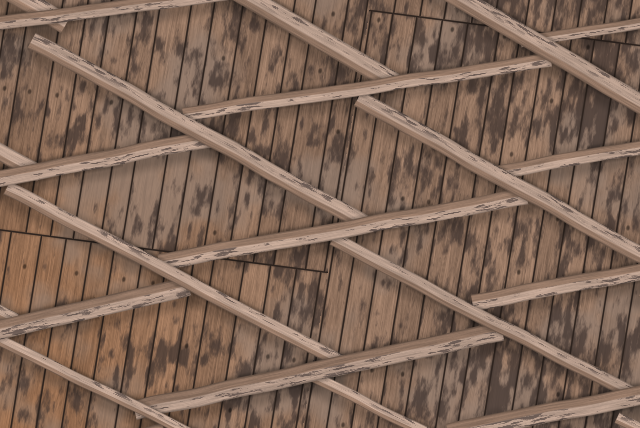
Write a Shadertoy shader that draws this pattern.

```glsl
// Woven lattice of weathered wooden beams over a ceiling of slanted planks.
// Two skewed beam grids are looped; each beam lies on top at its middle and
// tucks under at its ends. Lengths are in 1/512 of the canvas height, y down.

float hash(vec2 p) {
    vec3 a = fract(vec3(p.xyx) * 0.1031);
    a += dot(a, a.yzx + 33.33);
    return fract((a.x + a.y) * a.z);
}

float noise(vec2 p) {
    vec2 i = floor(p), f = fract(p);
    f = f * f * (3.0 - 2.0 * f);
    return mix(mix(hash(i), hash(i + vec2(1, 0)), f.x),
               mix(hash(i + vec2(0, 1)), hash(i + vec2(1, 1)), f.x), f.y);
}

float fbm(vec2 p) {
    float sum = 0.0, amp = 0.533;
    for (int i = 0; i < 4; i++) {
        sum += amp * noise(p);
        p = p * 2.03 + 17.3;
        amp *= 0.5;
    }
    return sum;
}

vec3 planks(vec2 q, float px) {
    // slanted board axes, with one butt joint on each side
    vec2 b = vec2(q.x + 0.16 * (q.y - 256.0), q.y - 0.13 * q.x);
    float side = step(403.0, b.x);
    float joint = mix(275.0, -45.0, side);
    float row = step(joint, b.y);

    // boards of uneven width
    float x = b.x / 31.0 + 0.35 * row * (1.0 - side);
    float id = floor(x), f = x - id;
    float left = 0.3 * (hash(vec2(id, row)) - 0.5);
    float right = 1.0 + 0.3 * (hash(vec2(id + 1.0, row)) - 0.5);
    float gap = 31.0 * min(abs(f - left), abs(f - right));
    id += step(right, f) - step(f, left);
    float tone = hash(vec2(id + 40.0, row + 7.0));

    // grain and growth rings
    vec2 g = b + 300.0 * vec2(tone, hash(vec2(id, row + 3.0)));
    float fine = fbm(g * vec2(0.6, 0.03));
    float rings = sin(75.0 * fbm(g * vec2(0.055, 0.006)));
    vec3 col = mix(vec3(0.47, 0.37, 0.305), vec3(0.66, 0.525, 0.435),
                   clamp(0.25 + 0.5 * tone + 1.0 * (fine - 0.5) + 0.1 * rings, 0.0, 1.0));
    float warm = smoothstep(450.0, 0.0, q.x) * smoothstep(50.0, 400.0, q.y);
    col *= mix(vec3(1), vec3(1.03, 0.94, 0.83), warm);

    // pale bloom and dark blotches, heavier to the right
    col = mix(col, vec3(0.57, 0.49, 0.44), 0.6 * smoothstep(0.45, 0.7, fbm(q * 0.013 + 9.0)));
    float blotch = 0.45 * fbm(q * 0.014) + 0.55 * fbm(g * vec2(0.14, 0.05))
                 + 0.09 * (q.x / 768.0 - 0.5) + 0.05 * (tone - 0.5);
    col = mix(col, vec3(0.24, 0.195, 0.18), 0.72 * smoothstep(0.5, 0.69, blotch));

    // knots
    vec2 cell = vec2(id + 5.0 * row, floor(b.y / 70.0));
    vec2 knot = vec2((f - 0.3 - 0.4 * hash(cell + 2.0)) * 31.0, mod(b.y, 70.0) - 35.0);
    float hasKnot = step(0.78, hash(cell + 11.0));
    col *= 1.0 - 0.45 * hasKnot * smoothstep(3.2, 0.8, length(knot * vec2(1.0, 0.7)));

    // seams
    float seam = min(gap, abs(b.y - joint));
    col *= 0.87 + 0.13 * smoothstep(0.0, 4.0, seam);
    return mix(vec3(0.18, 0.14, 0.12), col, smoothstep(0.1, 0.6 + px, seam));
}

// a = distance along the beam, s = position across it from -1 to 1
vec3 beamWood(float a, float s, float w, bool rising, float seed) {
    vec2 g = vec2(a, s * w) + seed * 90.0;
    float grain = fbm(g * vec2(0.035, 0.6));
    float lower = smoothstep(-0.1, 0.1, rising ? s + 0.1 : s - 0.3);
    float lit = rising ? lower : 1.0 - lower;
    vec3 col = mix(vec3(0.565, 0.455, 0.385), vec3(0.72, 0.615, 0.55), lit);
    col *= 0.85 + 0.3 * grain + 0.1 * (seed - 0.5);
    // weathered streaks along the lit face
    float patches = fbm(vec2(a * 0.022, seed * 70.0));
    float streak = fbm(g * vec2(0.07, 0.45) + 31.0) + 0.45 * (patches - 0.5);
    float wear = rising ? lower : smoothstep(0.25, -0.6, s);
    col = mix(col, vec3(0.31, 0.26, 0.245), wear * 0.7 * smoothstep(0.53, 0.74, streak));
    return col * (1.0 - 0.28 * smoothstep(0.75, 1.0, abs(s)));
}

void mainImage(out vec4 fragColor, in vec2 fragCoord) {
    float px = 512.0 / iResolution.y;
    vec2 q = vec2(fragCoord.x, iResolution.y - fragCoord.y) * px;
    vec3 col = planks(q, px);

    // layer 0: shadows on planks, 1: outer beam halves, 2: beam middles
    for (int layer = 0; layer < 3; layer++)
    for (int kind = 0; kind < 2; kind++)
    for (int m = -1; m <= 2; m++)
    for (int n = -2; n <= 2; n++) {
        bool rising = kind == 0;
        float i = float(m), j = float(n), k = max(i, 0.0);
        // skewed grid with a slight perspective drift
        vec2 center = rising
            ? vec2(410.0 + 375.0 * i - 29.0 * j, 274.0 + (58.0 - 10.0 * i - 17.0 * j) * i + 170.0 * j)
            : vec2(210.0 + (383.0 - 10.0 * i) * i - 30.0 * j,
                   330.0 + (52.0 - 9.0 * j) * i + (168.0 - 3.0 * j) * j);
        vec2 arm = rising ? vec2(220.0, -40.0 - 7.0 * j + 4.0 * i * j)
                          : vec2(202.0 - 17.0 * k, 105.0 - 9.0 * k - 6.0 * j);
        float w = rising ? 10.0 + 1.6 * j : 8.5 - 1.7 * j;
        float seed = hash(vec2(i + 9.0 * float(kind), j) + 20.0);

        float len = length(arm);
        vec2 dir = arm / len, d = q - center;
        float along = dot(d, dir), across = dot(d, vec2(-dir.y, dir.x));
        across += 2.5 * (noise(vec2(along * 0.02, seed * 50.0)) - 0.5);
        float tip = abs(along) - len;
        float edge = max(abs(across) - w, tip);
        bool middle = abs(along) < 0.5 * len;

        if (layer == 0)
            col *= 1.0 - 0.2 * smoothstep(16.0, 0.0, max(abs(across - 5.0) - w, tip));
        else if (middle == (layer == 2) && edge < 8.0) {
            if (middle) col *= 1.0 - 0.2 * smoothstep(5.0, 0.0, edge);
            vec3 wood = beamWood(along, across / w, w, rising, seed);
            col = mix(col, wood, smoothstep(0.7 * px, -0.7 * px, edge));
        }
    }
    fragColor = vec4(col, 1.0);
}
```
